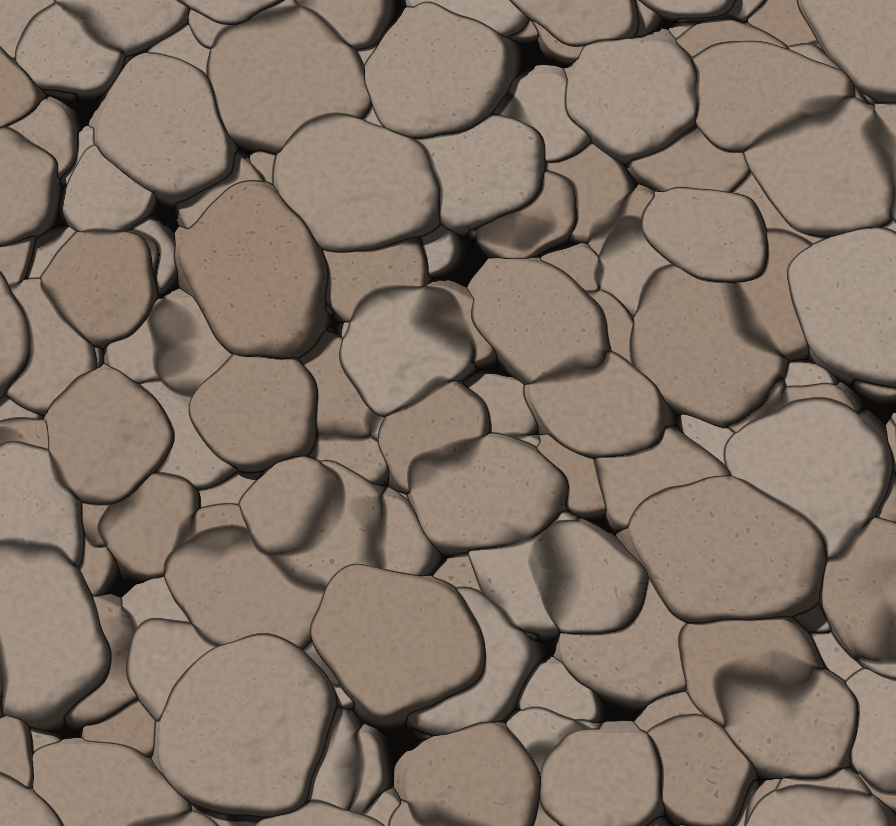
Give the GLSL for this texture, as a Shadertoy shader.

```glsl
// A sunlit heap of rounded, faceted tan and grey stones with dark gaps between them.

vec4 hash4(vec2 p) {
    vec4 h = fract(p.xyxy * vec4(0.1031, 0.1030, 0.0973, 0.1099));
    h += dot(h, h.wzxy + 33.33);
    return fract((h.xxyz + h.yzzw) * h.zywx);
}

float gradientNoise(vec2 p) {
    vec2 cell = floor(p), f = fract(p), o = vec2(1, 0);
    vec2 u = f * f * (3.0 - 2.0 * f);
    float a = dot(hash4(cell).xy * 2.0 - 1.0, f);
    float b = dot(hash4(cell + o.xy).xy * 2.0 - 1.0, f - o.xy);
    float c = dot(hash4(cell + o.yx).xy * 2.0 - 1.0, f - o.yx);
    float d = dot(hash4(cell + o.xx).xy * 2.0 - 1.0, f - o.xx);
    return mix(mix(a, b, u.x), mix(c, d, u.x), u.y);
}

float cellSize(float layer) { return 0.125 + 0.035 * layer; }

// Each layer has its own turned grid
vec2 layerSpace(vec2 p, float layer) {
    float turn = 0.35 + 0.8 * layer;
    return mat2(cos(turn), -sin(turn), sin(turn), cos(turn)) * p;
}

// Height of one stone, or -1 where it cannot rise above the floor height
float stoneHeight(vec2 p, vec3 id, float ground) {
    float size = cellSize(id.z);
    vec4 rnd = hash4(id.xy + 37.0 * id.z + 5.0);
    float radius = size * mix(0.40, 0.61, rnd.z);
    float base = -0.03 + 0.02 * id.z + 0.035 * rnd.w;
    vec2 q = (p - (id.xy + 0.25 + 0.5 * rnd.xy) * size) / radius;
    float reach = dot(q, q) / 1.44;
    if (reach > 1.1 || base + 0.55 * radius < ground) return -1.0;

    // Stretch and lean, in a random direction
    float turn = 6.283 * fract(rnd.w * 13.7);
    vec2 dir = vec2(cos(turn), sin(turn));
    q = vec2(dot(q, dir), dot(q, vec2(-dir.y, dir.x)));
    q *= vec2(0.9, mix(0.95, 1.3, fract(rnd.z * 9.1)));
    q.x += (rnd.x - 0.5) * 0.5 * q.y;

    // Rounded polygon outline, and a slanted facet over each side
    float sum = reach * reach * reach * reach, roof = 1.0;
    dir = vec2(1, 0);
    for (int i = 0; i < 6; i++) {
        float k = fract(rnd.y * 7.3 + float(i) * (0.37 + 0.5 * rnd.x));
        float along = dot(q, dir);
        float side = max(along / (0.84 + 0.22 * k), 0.0);
        side *= side;
        side *= side;
        sum += side * side;
        roof = min(roof, 0.8 + 0.35 * k - 0.5 * along);
        dir = mat2(-0.737, 0.675, -0.675, -0.737) * dir;
    }
    float d = sqrt(sqrt(sqrt(sum)));
    float dome = sqrt(max(1.0 - d * d * d, 0.0));
    float blend = max(0.14 - abs(dome - roof), 0.0);
    float top = min(dome, roof) - blend * blend * 1.8;
    return base + radius * (0.55 * top - 6.0 * max(d - 1.0, 0.0));
}

// Highest stone over a point: height in x, its id in yzw; also the next height
vec4 pileTop(vec2 p, float ground, int lowest, out float second) {
    vec4 best = vec4(ground, 0, 0, 0);
    second = ground;
    for (int layer = 2; layer >= lowest; layer--) {
        vec2 local = layerSpace(p, float(layer));
        vec2 cell = floor(local / cellSize(float(layer)) - 0.5);
        for (int i = 0; i < 4; i++) {
            vec3 id = vec3(cell + vec2(i & 1, i >> 1), layer);
            float h = stoneHeight(local, id, second);
            second = max(second, min(h, best.x));
            if (h > best.x) best = vec4(h, id);
        }
    }
    return best;
}

// Stone with lumps and grain, for the normals
float roughHeight(vec2 p, vec3 id) {
    vec2 s = p + id.xy * 3.7;
    return stoneHeight(layerSpace(p, id.z), id, -1.0) + 0.006 * gradientNoise(s * 18.0)
         + 0.0022 * gradientNoise(s * 60.0);
}

void mainImage(out vec4 fragColor, in vec2 fragCoord) {
    // Stones shrink slightly towards the top
    vec2 p = fragCoord / iResolution.y;
    p = p * (1.0 + 0.15 * p.y) + 4.0;

    // Ragged outlines
    p += 0.008 * vec2(gradientNoise(p * 21.0), gradientNoise(p * 21.0 + 57.0));

    float second, unused;
    vec4 hit = pileTop(p, -0.07, 0, second);
    vec3 id = hit.yzw;

    // Sunlight from the upper left
    vec3 sun = normalize(vec3(-0.42, 0.5, 1.0));
    vec2 e = vec2(0.0025, 0);
    float h = roughHeight(p, id);
    vec3 normal = normalize(vec3(h - roughHeight(p + e.xy, id),
                                 h - roughHeight(p + e.yx, id), e.x));
    float lit = smoothstep(-0.1, 0.72, dot(normal, sun));

    // Cast shadows, with steps that widen away from the point
    float cover = 0.0;
    for (int i = 1; i <= 4; i++) {
        float t = 0.012 * float(i) + 0.003 * float(i * i);
        float ray = hit.x + sun.z * t;
        cover = max(cover, pileTop(p + sun.xy * t, ray, 1, unused).x - ray);
    }
    float sunlight = lit * (1.0 - smoothstep(0.001, 0.010, cover));

    // Stone colour, mottling and pores
    vec4 tint = hash4(id.xy + 71.0 * id.z + 3.0);
    vec2 s = p + id.xy * 3.7;
    float grain = gradientNoise(s * 120.0);
    vec3 stone = mix(vec3(0.575, 0.495, 0.43), vec3(0.635, 0.58, 0.53), tint.x);
    stone *= 1.0 + 0.10 * grain - 0.25 * tint.y * smoothstep(0.25, 0.5, grain);

    // Dark depths, and soft contact lines where stones meet
    float depth = mix(0.3, 1.0, smoothstep(-0.05, 0.02, hit.x));
    float contact = mix(0.4, 1.0, smoothstep(0.0, 0.014, hit.x - second));
    vec3 color = stone * mix(0.32 * depth, 1.02, sunlight) * contact;
    color = mix(vec3(0.05, 0.042, 0.035), color, smoothstep(-0.07, -0.055, hit.x));
    fragColor = vec4(color, 1.0);
}
```
